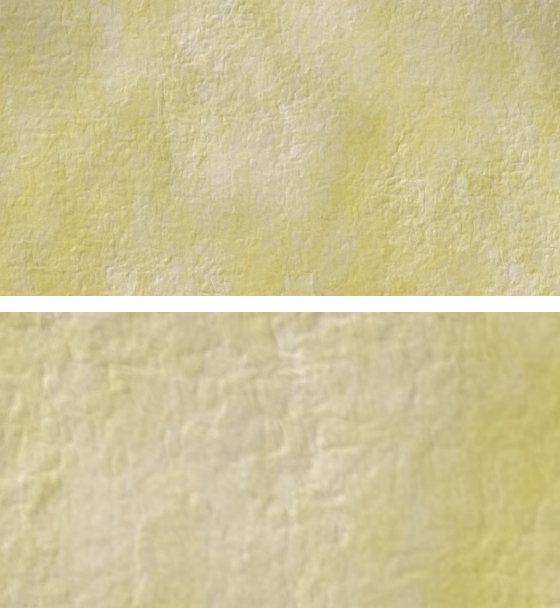
Top, the full canvas; bottom, a detail of the centre.
Give the GLSL for this texture, as a Shadertoy shader.

```glsl
// Weathered pale yellow plaster wall with ochre stains, flakes and fine raking-light relief

float hash(vec2 p) {
    return fract(sin(dot(p, vec2(127.1, 311.7))) * 43758.5453);
}

float noise(vec2 p) {
    vec2 cell = floor(p), f = fract(p);
    f = f * f * (3.0 - 2.0 * f);
    return mix(mix(hash(cell), hash(cell + vec2(1, 0)), f.x),
               mix(hash(cell + vec2(0, 1)), hash(cell + vec2(1, 1)), f.x), f.y);
}

float fbm(vec2 p) {
    float sum = 0.0, amp = 0.52;
    for (int i = 0; i < 5; i++) {
        sum += amp * noise(p);
        p = mat2(1.6, 1.2, -1.2, 1.6) * p + 7.3;
        amp *= 0.5;
    }
    return sum;
}

// Bends coordinates so that edges look torn
vec2 warp(vec2 p) {
    return p + 0.035 * (vec2(fbm(p * 14.0), fbm(p * 14.0 + 31.0)) - 0.5);
}

// Thin leftover coats, drawn out downwards, with crumbled edges
float flakes(vec2 p) {
    float body = fbm(p * vec2(8.0, 4.0) + 3.0);
    float crumbs = fbm(p * vec2(38.0, 30.0) + 12.0) - 0.5;
    return smoothstep(0.54, 0.62, body + 0.3 * crumbs);
}

// Rough areas grow towards the right
float roughness(vec2 p) {
    float patches = smoothstep(0.36, 0.64, fbm(p * vec2(4.5, 3.0) + 17.0));
    return 0.45 + 0.55 * patches * smoothstep(-0.4, 0.9, p.x);
}

// Plaster surface: grain, wrinkles, trowel strokes and flake edges
float height(vec2 p, float rough) {
    vec2 q = warp(p);
    float grain = fbm(q * vec2(50.0, 42.0));
    float ridge = 1.0 - abs(2.0 * noise(q * vec2(48.0, 34.0) + 9.0) - 1.0);
    float strokes = noise(q * vec2(9.0, 60.0)) * smoothstep(1.0, 0.1, p.x);
    return rough * (0.85 * grain + 0.25 * ridge * ridge)
         + 0.2 * strokes + 0.2 * flakes(p);
}

// Soft rounded blot
float blot(vec2 p, vec2 center, vec2 size) {
    vec2 d = (p - center) / size;
    return exp(-dot(d, d));
}

void mainImage(out vec4 fragColor, in vec2 fragCoord) {
    vec2 p = fragCoord / iResolution.y;
    vec2 uv = fragCoord / iResolution.xy;
    vec2 q = warp(p);

    // Broad stains and downward runs
    float clouds = fbm(q * vec2(3.2, 2.4) + 5.0) - 0.5;
    float streaks = fbm(q * vec2(13.0, 5.0) + 40.0) - 0.5;
    float mottle = fbm(q * vec2(30.0, 24.0) + 60.0) - 0.5;
    float stain = 0.44 + 0.85 * clouds + 0.65 * streaks + 0.45 * mottle;
    stain -= 0.3 * blot(p, vec2(0.87, 0.68), vec2(0.36, 0.38));
    stain -= 0.14 * smoothstep(0.6, 1.0, uv.y);
    stain += 0.06 * smoothstep(0.55, 0.0, uv.x);

    // Deep ochre patch with straight edges
    vec2 box = abs(q - vec2(1.26, 0.54)) - vec2(0.035, 0.07);
    stain += 0.25 * (1.0 - smoothstep(-0.015, 0.03, max(box.x, box.y)));

    float coat = flakes(p);
    stain = clamp(stain - 0.15 * coat, 0.0, 1.0);
    vec3 color = mix(vec3(0.812, 0.782, 0.67), vec3(0.797, 0.742, 0.42), stain);
    color += 0.015 * coat - 0.005;

    // Relief lit from the upper left
    float rough = roughness(p);
    vec2 toLight = vec2(-0.0024, 0.0024);
    float slope = height(p - toLight, rough) - height(p + toLight, rough);
    color -= clamp(0.25 * slope, -0.09, 0.09) * vec3(1.0, 1.02, 1.1);

    // Worn tone, fine dust and darker corners
    color += 0.07 * (fbm(q * vec2(9.0, 7.0) + 90.0) - 0.5);
    color += 0.03 * (noise(p * 170.0) - 0.5);
    float corner = smoothstep(0.45, 1.0, abs(uv.x - 0.5) * 2.0) * smoothstep(0.55, 1.0, uv.y);
    color *= 1.0 - 0.1 * corner;

    fragColor = vec4(color, 1.0);
}
```
